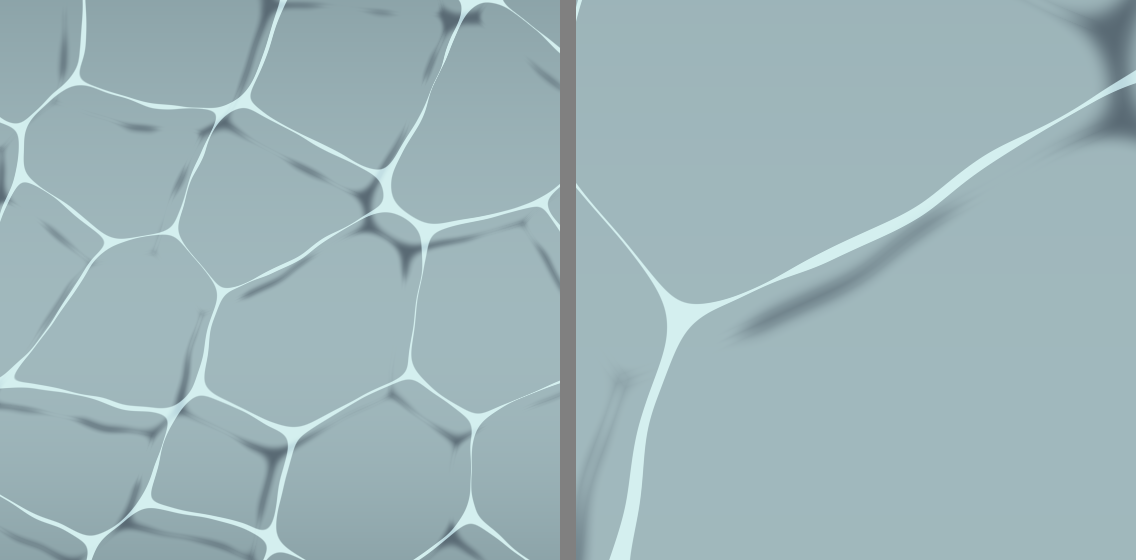
Left, the full canvas; right, a detail of the centre.
This texture is drawn by a WebGL 1 fragment shader. Its source:

```glsl
precision highp float;
// Pale foam: thin bright cell walls with fillets, casting soft offset shadows.
uniform vec2 u_resolution;

// Layout, in units of the canvas unless noted
const float CELLS = 3.5;            // grid cells per canvas height
const float JITTER = 0.84;          // scatter of centres, in grid cells
const float SIZE_SPREAD = 0.24;     // unevenness of cell sizes
const float STRETCH = 0.09;         // elongation toward the upper right
const float BEND_FREQ = 5.5;        // broad curves of the walls
const float BEND_AMOUNT = 0.034;
const float KINK_FREQ = 19.0;       // small wiggles of the walls
const float KINK_AMOUNT = 0.0065;
const vec2 SEED = vec2(5.0, 11.0);

// Walls and shadows
const float FILLET = 0.0105;        // rounding where walls meet
const float WALL_MIN = 0.0005;      // half widths
const float WALL_MAX = 0.0040;
const float WIDTH_FREQ = 14.0;
const vec2 SHADOW_SHIFT = vec2(-0.035, -0.038);
const float SHADOW_MIN = -0.0075;   // negative half widths leave gaps
const float SHADOW_MAX = 0.0040;
const float SHADOW_BLUR = 0.0065;
const float TAP_RADIUS = 0.0042;
const float BAND_HEIGHT = 0.4;      // height of the lightest background

const vec3 BACK_LIGHT = vec3(0.629, 0.722, 0.740);
const vec3 BACK_DARK = vec3(0.550, 0.642, 0.662);
const vec3 SHADOW = vec3(0.350, 0.415, 0.455);
const vec3 WALL = vec3(0.830, 0.938, 0.936);
const vec3 WALL_SHADED = vec3(0.670, 0.790, 0.835);

float hash(vec2 p) {
  return fract(sin(dot(p, vec2(127.1, 311.7))) * 43758.5453);
}

vec2 hash2(vec2 p) {
  return vec2(hash(p), hash(p + 37.3));
}

float noise(vec2 p) {
  vec2 i = floor(p);
  vec2 f = fract(p);
  f = f * f * (3.0 - 2.0 * f);
  float low = mix(hash(i), hash(i + vec2(1.0, 0.0)), f.x);
  float high = mix(hash(i + vec2(0.0, 1.0)), hash(i + vec2(1.0, 1.0)), f.x);
  return mix(low, high, f.y);
}

vec2 noise2(vec2 p) {
  return vec2(noise(p), noise(p + 19.7)) - 0.5;
}

// Centre of a cell in staggered rows in xy, its size weight in z
vec3 bubble(vec2 cell) {
  vec2 h = hash2(cell + SEED);
  vec2 centre = cell + 0.5 + JITTER * (h - 0.5);
  centre.x += 0.5 * mod(cell.y, 2.0) - 0.25;
  return vec3(centre, SIZE_SPREAD * fract(17.0 * (h.x + h.y)));
}

float power(vec2 p, vec3 b) {
  vec2 r = p - b.xy;
  return dot(r, r) - b.z;
}

vec2 bend(vec2 p) {
  return p + BEND_AMOUNT * noise2(p * BEND_FREQ)
           + KINK_AMOUNT * noise2(p * KINK_FREQ + 7.1);
}

// Smooth distance to the nearest wall axis, negative inside junctions
float wallDistance(vec2 p) {
  vec2 q = bend(p);
  q = (q - STRETCH * q.yx) * CELLS;
  vec2 home = floor(q);

  vec3 nearest = vec3(0.0);
  float best = 100.0;
  for (int y = -2; y <= 2; y++) {
    for (int x = -2; x <= 2; x++) {
      vec3 b = bubble(home + vec2(float(x), float(y)));
      float value = power(q, b);
      if (value < best) {
        best = value;
        nearest = b;
      }
    }
  }

  // Blend the distances to all bisectors, which rounds the corners
  float sum = 0.0;
  for (int y = -2; y <= 2; y++) {
    for (int x = -2; x <= 2; x++) {
      vec3 b = bubble(home + vec2(float(x), float(y)));
      float gap = length(b.xy - nearest.xy);
      if (gap > 0.001) {
        float d = (power(q, b) - best) / (2.0 * gap * CELLS);
        sum += exp(-d / FILLET);
      }
    }
  }
  return -FILLET * log(sum + 1e-9);
}

float thickness(vec2 p) {
  return smoothstep(0.15, 0.85, noise(p * WIDTH_FREQ + 53.0));
}

// Blurred copy of the walls, averaged over a small ring
float shadowAt(vec2 p) {
  float halfWidth = mix(SHADOW_MIN, SHADOW_MAX, thickness(p));
  float shade = 0.0;
  for (int i = 0; i < 4; i++) {
    float angle = 1.5708 * float(i) + 0.4;
    vec2 tap = p + TAP_RADIUS * vec2(cos(angle), sin(angle));
    float edge = wallDistance(tap) - halfWidth;
    shade += 1.0 - smoothstep(-SHADOW_BLUR, SHADOW_BLUR, edge);
  }
  return 0.25 * shade;
}

void main() {
  vec2 p = gl_FragCoord.xy / u_resolution.y;
  float pixel = 1.0 / u_resolution.y;

  // Background: a light band fading toward top and bottom
  float rise = p.y - BAND_HEIGHT;
  float fade = rise > 0.0 ? rise / (1.0 - BAND_HEIGHT) : -rise / BAND_HEIGHT;
  vec3 color = mix(BACK_LIGHT, BACK_DARK, fade * fade);

  float shade = shadowAt(p - SHADOW_SHIFT);
  color = mix(color, SHADOW, shade);

  // Walls: crisp, slightly tinted where a shadow crosses them
  float halfWidth = mix(WALL_MIN, WALL_MAX, thickness(p));
  float edge = wallDistance(p) - halfWidth;
  float wall = 1.0 - smoothstep(-0.7 * pixel, 0.7 * pixel, edge);
  color = mix(color, mix(WALL, WALL_SHADED, 0.7 * shade), wall);

  gl_FragColor = vec4(color, 1.0);
}
```
